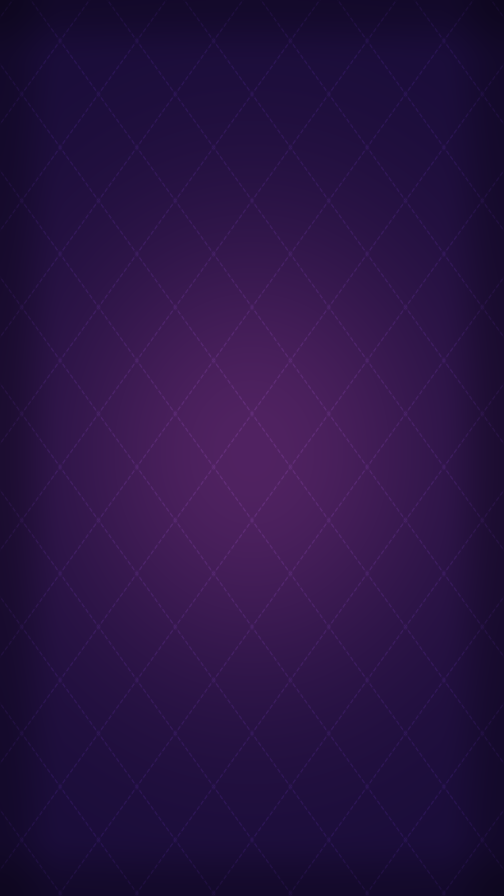
This background is drawn by a WebGL 2 fragment shader. Its source:

```glsl
#version 300 es
precision highp float;
// A violet elliptical glow on dark indigo, quilted with faint dashed diamonds.
// The glow is a Gaussian, the stitching a skewed lattice folded with fract,
// and a soft vignette darkens the borders. Lengths are in canvas widths.

uniform vec2 u_resolution;
out vec4 outColor;

const vec3 NIGHT = vec3(0.098, 0.048, 0.222);
const vec3 GLOW = vec3(0.315, 0.135, 0.380);
const vec3 THREAD_DIM = vec3(0.21, 0.10, 0.42);
const vec3 THREAD_LIT = vec3(0.47, 0.23, 0.58);

const vec2 GLOW_CENTER = vec2(0.0, -0.009);
const vec2 GLOW_RADIUS = vec2(0.41, 0.475);

const vec2 CELL = vec2(0.1523, 0.2114);       // full diamond width and height
const vec2 LATTICE_ORIGIN = vec2(0.0, 0.068); // one crossing, from the center
const float THREAD_WIDTH = 0.0030;
const float THREAD_ALPHA = 0.42;
const float DASHES_PER_SIDE = 10.0;
const float DASH_FILL = 0.62;
const float KNOT_RADIUS = 0.0045;

const float VIGNETTE_WIDTH = 0.13;
const float VIGNETTE_DEPTH = 0.26;

// Distance to the nearest whole number
vec2 toInteger(vec2 v) {
    return abs(fract(v + 0.5) - 0.5);
}

// Coverage of the dashed diamond threads and their knots
float stitching(vec2 p, float pixel) {
    vec2 q = p / CELL;
    vec2 lattice = vec2(q.x + q.y, q.x - q.y);
    vec2 offset = toInteger(lattice);
    vec2 dist = offset / length(1.0 / CELL);
    vec2 line = 1.0 - smoothstep(-0.5 * pixel, 0.5 * pixel, dist - 0.5 * THREAD_WIDTH);

    // Each family of threads is dashed along the other lattice axis
    float dashLength = 0.5 * length(CELL) / DASHES_PER_SIDE;
    vec2 along = toInteger(lattice.yx * DASHES_PER_SIDE) * dashLength;
    vec2 dash = 1.0 - smoothstep(-0.5 * pixel, 0.5 * pixel, along - 0.5 * DASH_FILL * dashLength);
    vec2 thread = line * mix(vec2(0.22), vec2(1.0), dash);

    float knot = 1.0 - smoothstep(-pixel, pixel, length(dist) - KNOT_RADIUS);
    return max(max(thread.x, thread.y), 0.65 * knot);
}

// Darkening towards the four borders
float vignette(vec2 p, vec2 halfSize) {
    vec2 inset = smoothstep(vec2(0.0), vec2(VIGNETTE_WIDTH), halfSize - abs(p));
    vec2 shade = mix(vec2(1.0 - VIGNETTE_DEPTH), vec2(1.0), inset);
    return shade.x * shade.y;
}

void main() {
    vec2 halfSize = 0.5 * u_resolution / u_resolution.x;
    vec2 p = gl_FragCoord.xy / u_resolution.x - halfSize;
    float pixel = 1.0 / u_resolution.x;

    // Background glow
    vec2 g = (p - GLOW_CENTER) / GLOW_RADIUS;
    float light = exp(-dot(g, g));
    vec3 color = mix(NIGHT, GLOW, light);

    // Threads catch the glow
    float thread = stitching(p - LATTICE_ORIGIN, pixel);
    color = mix(color, mix(THREAD_DIM, THREAD_LIT, light), THREAD_ALPHA * thread);

    outColor = vec4(color * vignette(p, halfSize), 1.0);
}
```
